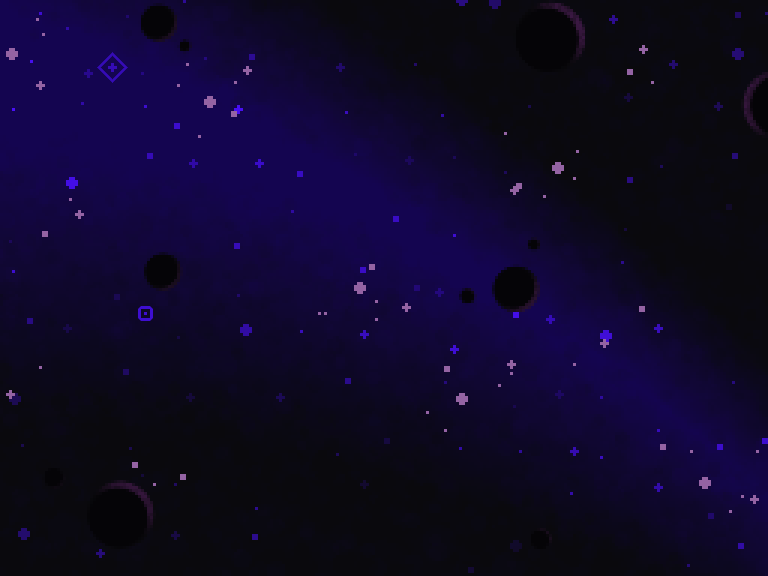
A Shadertoy shader for this background:

```glsl
// Pixel-art night sky: a diagonal violet nebula with star clusters and dark planets.
#define ROWS 192.0          // art cells per canvas height
#define STAR_GRID 18.0      // spacing of the blue stars, in cells
#define MOTTLE 0.13         // strength of the round nebula spots
#define SATELLITES 6        // small stars around each cluster anchor
#define VOID_COL vec3(0.038, 0.036, 0.050)
#define DUSK_COL vec3(0.048, 0.030, 0.130)
#define HAZE_COL vec3(0.068, 0.026, 0.220)
#define CORE_COL vec3(0.080, 0.020, 0.315)
#define BLUE_COL vec3(0.290, 0.060, 0.980)
#define PINK_COL vec3(0.580, 0.390, 0.640)
#define RIM_COL vec3(0.230, 0.095, 0.260)

float hash(vec2 p) {
    return fract(sin(dot(p, vec2(127.1, 311.7))) * 43758.5453);
}

vec2 hash2(vec2 p) {
    return vec2(hash(p), hash(p + 37.3));
}

float box(vec2 q, vec2 halfSize) {
    vec2 d = abs(q) - halfSize;
    return max(d.x, d.y);
}

// Coverage of a distance given in cells, softened over one screen pixel
float cover(float d) {
    return clamp(0.5 - d * iResolution.y / ROWS, 0.0, 1.0);
}

// Kinds: 0 dot, 1 square, 2 plus, 3 rounded blob
float star(vec2 cell, vec2 center, float kind) {
    bool oddSize = kind < 0.5 || (kind > 1.5 && kind < 2.5);
    vec2 q = cell - floor(center) - (oddSize ? 0.5 : 0.0);
    if (kind < 0.5) return cover(box(q, vec2(0.5)));
    if (kind < 1.5) return cover(box(q, vec2(1.0)));
    vec2 arm = kind < 2.5 ? vec2(1.5, 0.5) : vec2(2.0, 1.0);
    return cover(min(box(q, arm), box(q, arm.yx)));
}

// Overlapping round spots of random brightness, centred on zero
float spots(vec2 cell, float spacing) {
    vec2 g = cell / spacing, id = floor(g);
    float sum = 0.0;
    for (int j = -1; j <= 1; j++)
    for (int i = -1; i <= 1; i++) {
        vec2 n = id + vec2(i, j);
        float radius = 0.3 + 0.35 * hash(n + 5.7);
        float d = length(g - n - hash2(n + spacing));
        sum += (hash(n + 9.1) - 0.5) * (1.0 - smoothstep(radius - 0.06, radius + 0.06, d));
    }
    return sum;
}

// Nebula density: a curved band with a broader lower side
float nebula(vec2 p) {
    float d = p.y - (0.90 - 0.25 * p.x - 0.24 * p.x * p.x);
    float width = d > 0.0 ? 0.38 - 0.11 * p.x : 0.64 - 0.28 * p.x;
    return max(1.0 - abs(d) / width, 0.0) * (1.25 - 0.28 * p.x);
}

vec3 nebulaColor(float v) {
    v = clamp(v, 0.0, 1.0) * 3.0;
    vec3 col = mix(VOID_COL, DUSK_COL, clamp(v, 0.0, 1.0));
    col = mix(col, HAZE_COL, clamp(v - 1.0, 0.0, 1.0));
    return mix(col, CORE_COL, clamp(v - 2.0, 0.0, 1.0));
}

// Dark disc with a thin lit crescent on the side of the light
void planet(inout vec3 col, vec2 p, vec2 center, float radius, vec2 light, float glow) {
    vec2 q = p - center;
    float soft = 0.5 / ROWS;
    float disc = 1.0 - smoothstep(-soft, soft, length(q) - radius);
    float body = 1.0 - smoothstep(-soft, soft, length(q + light * radius * 0.11) - radius * 0.89);
    float lit = smoothstep(-0.1, 0.9, dot(q, light) / radius);
    float grain = 0.65 + 0.35 * hash(floor(p * ROWS));
    vec3 rim = mix(VOID_COL * 0.8, RIM_COL, lit * glow * grain);
    col = mix(col, mix(rim, vec3(0.018, 0.014, 0.026), body), disc);
}

void mainImage(out vec4 fragColor, in vec2 fragCoord) {
    vec2 cell = fragCoord / iResolution.y * ROWS;
    vec2 p = (floor(cell) + 0.5) / ROWS;

    // Mottled nebula
    float density = nebula(p);
    float mottle = spots(p * ROWS, 5.0) + 0.7 * spots(p * ROWS, 9.0);
    vec3 col = nebulaColor(density + 0.03 + MOTTLE * mottle);

    // Blue stars, brighter and denser within the band
    vec2 id = floor(cell / STAR_GRID);
    vec2 center = (id + 0.15 + 0.7 * hash2(id + 2.3)) * STAR_GRID;
    float local = nebula(center / ROWS);
    float pick = hash(id + 4.9);
    float kind = step(0.42, pick) + step(0.70, pick) + step(0.92, pick);
    float shown = step(hash(id + 8.3), 0.45 + 0.45 * local);
    float power = mix(0.2, 1.0, hash(id + 6.1)) * (0.55 + 0.45 * min(local, 1.0));
    col = mix(col, BLUE_COL, star(cell, center, kind) * shown * power);

    // Ringed stars
    vec2 q = cell - vec2(37.5, 169.5);
    float diamond = abs(abs(q.x) + abs(q.y) - 4.5) - 0.6;
    col = mix(col, BLUE_COL, 0.6 * max(cover(diamond), star(cell, vec2(37.5, 169.5), 2.0)));
    q = cell - vec2(48.5, 87.5);
    float frame = max(abs(box(q, vec2(2.0))) - 0.5, abs(q.x) + abs(q.y) - 4.0);
    col = mix(col, BLUE_COL, 0.8 * max(cover(frame), star(cell, vec2(48.5, 87.5), 0.0)));

    // Planets and moons
    vec2 lowRight = vec2(0.77, -0.64), highRight = vec2(0.82, 0.57);
    planet(col, p, vec2(0.955, 0.935), 0.061, highRight, 1.0);
    planet(col, p, vec2(1.350, 0.818), 0.060, vec2(-0.98, 0.17), 0.9);
    planet(col, p, vec2(0.209, 0.106), 0.058, vec2(0.64, 0.77), 0.9);
    planet(col, p, vec2(0.896, 0.498), 0.040, lowRight, 0.75);
    planet(col, p, vec2(0.283, 0.528), 0.032, lowRight, 0.45);
    planet(col, p, vec2(0.276, 0.960), 0.032, lowRight, 0.45);
    planet(col, p, vec2(0.321, 0.920), 0.010, lowRight, 0.3);
    planet(col, p, vec2(0.812, 0.486), 0.013, highRight, 0.4);
    planet(col, p, vec2(0.927, 0.576), 0.010, highRight, 0.3);
    planet(col, p, vec2(0.094, 0.170), 0.018, lowRight, 0.2);
    planet(col, p, vec2(0.939, 0.064), 0.018, highRight, 0.4);

    // Pink clusters: anchor position and kind, with scattered satellites
    vec3 anchors[11] = vec3[11](
        vec3(0.021, 0.908, 3), vec3(0.366, 0.828, 3), vec3(0.970, 0.710, 3),
        vec3(0.630, 0.503, 3), vec3(0.804, 0.311, 3), vec3(1.229, 0.165, 3),
        vec3(0.137, 0.630, 2), vec3(1.049, 0.405, 2), vec3(1.118, 0.913, 2),
        vec3(0.019, 0.313, 2), vec3(0.319, 0.175, 1));
    float pink = 0.0;
    for (int a = 0; a < 11; a++) {
        vec2 base = anchors[a].xy * ROWS;
        pink = max(pink, star(cell, base, anchors[a].z));
        int count = anchors[a].z > 2.5 ? SATELLITES : 2;
        for (int s = 0; s < count; s++) {
            vec2 offset = hash2(vec2(a, s) + 1.7) - 0.5;
            offset = sign(offset) * 3.0 + offset * vec2(30.0, 18.0);
            float size = count > 2 ? max(2.0 - float(s), 0.0) : float(1 - s);
            pink = max(pink, star(cell, base + offset, size));
        }
    }
    fragColor = vec4(mix(col, PINK_COL, pink), 1.0);
}
```
